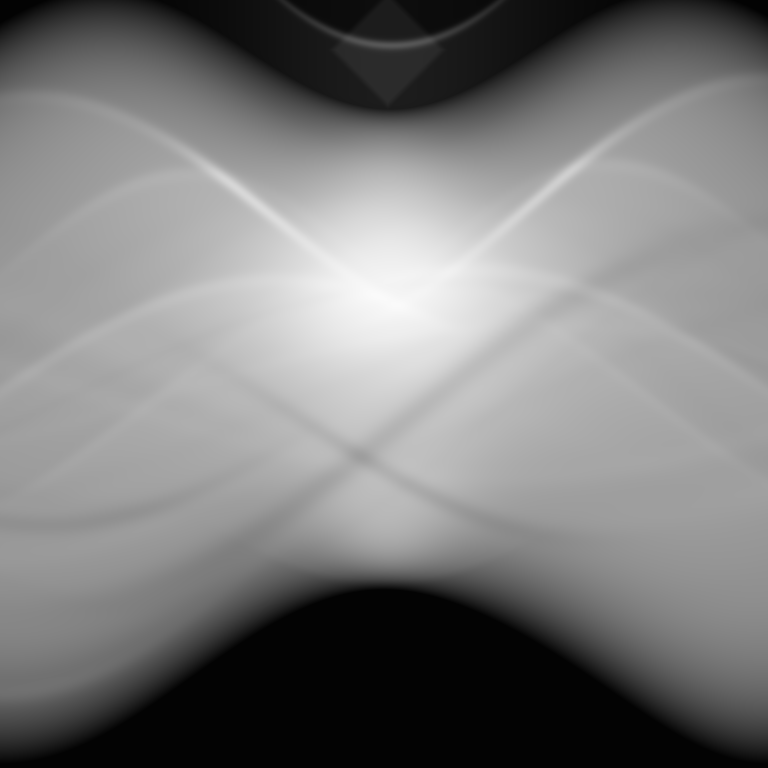
Give the GLSL for this background, as a Shadertoy shader.

```glsl
// Grey sinogram: a luminous waisted band of overlapping sine traces on black.
#define PI 3.14159265
#define WAIST 0.505          // x of the narrowest part
#define BASE_GREY 0.59       // plain brightness of the band
#define WAIST_GAIN 0.15      // extra brightness along the waist
#define CORE_GAIN 0.20       // bright core
#define CORE_POS vec2(0.51, 0.632)
#define CORE_SIZE vec2(0.20, 0.13)
#define FINE_TRACES 20
#define FINE_GAIN 0.012

float gauss(float d, float width) {
    d /= width;
    return exp(-d * d);
}

float hash(float n) {
    return fract(sin(n * 12.9898) * 43758.5453);
}

// Wave packed as (middle height, amplitude, frequency, centre)
float wave(vec4 w, float x) {
    return w.x + w.y * cos(w.z * (x - w.w));
}

// Sharp upper edge with a long tail below; depth grows downwards
float crest(float depth) {
    float tail = smoothstep(-0.012, 0.012, depth) * exp(-max(depth, 0.0) / 0.09);
    return 0.65 * tail + 0.5 * gauss(depth, 0.011);
}

float lowerEdge(float x) {
    float c = cos(PI * x), s = sin(PI * x), s2 = sin(2.0 * PI * x);
    float halfHeight = sqrt(0.245 * c * c + 0.0718 * s * s);
    return 0.5 - halfHeight + mix(0.010, 0.035, x) * s2 * s2;
}

float upperEdge(float x) {
    return 0.936 - 0.078 * cos(8.38 * (x - 0.508));
}

// Main bright folds, each fading away from its own stretch of x
float brightFolds(vec2 p) {
    vec4 folds[8] = vec4[8](
        vec4(0.720, 0.157, 5.0, 0.04), vec4(0.730, 0.170, 5.0, 1.00),
        vec4(0.632, 0.144, 6.0, 0.25), vec4(0.638, 0.150, 6.0, 0.79),
        vec4(0.470, 0.168, 4.0, 0.36), vec4(0.484, 0.168, 4.0, 0.62),
        vec4(0.480, 0.190, 4.0, 0.593), vec4(0.480, 0.190, 4.0, 0.457));
    // gain, middle of stretch, width of stretch
    vec3 reach[8] = vec3[8](
        vec3(0.09, 0.12, 0.30), vec3(0.11, 0.92, 0.28),
        vec3(0.06, 0.20, 0.17), vec3(0.06, 0.81, 0.15),
        vec3(0.07, 0.16, 0.26), vec3(0.06, 0.85, 0.26),
        vec3(0.03, 0.12, 0.18), vec3(0.03, 0.87, 0.18));
    float sum = 0.0;
    for (int i = 0; i < 8; i++) {
        float depth = wave(folds[i], p.x) - p.y;
        sum += reach[i].x * gauss(p.x - reach[i].y, reach[i].z) * crest(depth);
    }
    // Highlights where the two upper folds descend to the core
    sum += 0.14 * gauss(p.x - 0.31, 0.075) * gauss(p.y - wave(folds[0], p.x), 0.011);
    sum += 0.12 * gauss(p.x - 0.73, 0.080) * gauss(p.y - wave(folds[1], p.x), 0.011);
    return sum;
}

// Dark valleys that cross below the core
float darkValleys(vec2 p) {
    float rising = p.y - wave(vec4(0.455, -0.25, 3.2, 0.04), p.x);
    float falling = p.y - wave(vec4(0.457, -0.16, 4.0, 0.78), p.x);
    float side = p.y - wave(vec4(0.466, -0.15, 4.0, 0.06), p.x);
    return 0.075 * gauss(rising, 0.023) * gauss(p.x - 0.53, 0.42)
         + 0.075 * gauss(falling, 0.014) * gauss(p.x - 0.53, 0.19)
         + 0.050 * gauss(side, 0.014) * gauss(p.x - 0.10, 0.25);
}

// Faint traces scattered over the band
float fineTraces(vec2 p) {
    float sum = 0.0;
    for (int i = 0; i < FINE_TRACES; i++) {
        float n = float(i) + 1.0;
        float y = 0.48 + mix(0.08, 0.32, hash(n)) * cos(PI * p.x + 2.0 * PI * hash(n + 31.0));
        float tone = 2.0 * hash(n + 67.0) - 1.0;
        sum += tone * gauss(p.y - y, mix(0.008, 0.030, hash(n + 93.0)));
    }
    return FINE_GAIN * sum;
}

// Dim hollow over the waist: haze, diamond and a thin bright arc
float upperHollow(vec2 p) {
    float dx = p.x - 0.51;
    float arcHeight = p.y - (0.941 + 2.9 * dx * dx);
    float haze = 0.10 * gauss(dx, 0.22) * (1.0 - 0.6 * smoothstep(-0.01, 0.01, arcHeight));
    float diamond = abs(p.x - WAIST) + abs(p.y - 0.935);
    haze += 0.06 * (1.0 - smoothstep(0.065, 0.080, diamond));
    haze += 0.20 * gauss(arcHeight, 0.006) * gauss(dx, 0.16);
    return haze * smoothstep(-0.06, 0.01, p.y - upperEdge(p.x));
}

void mainImage(out vec4 fragColor, in vec2 fragCoord) {
    vec2 p = fragCoord / iResolution.xy;

    // Soft edges, steeper at the waist
    float waist = gauss(p.x - WAIST, 0.125);
    float above = max(p.y - lowerEdge(p.x), 0.0);
    float below = max(upperEdge(p.x) - p.y, 0.0);
    float envelope = (1.0 - exp(-above / mix(0.09, 0.03, waist)))
                   * (1.0 - exp(-below / mix(0.09, 0.04, waist)));

    // Light inside the band
    vec2 q = (p - CORE_POS) / CORE_SIZE;
    float light = BASE_GREY + WAIST_GAIN * gauss(p.x - 0.5, 0.30) + CORE_GAIN * exp(-dot(q, q));
    light += brightFolds(p) + fineTraces(p) - darkValleys(p);

    // Lower rims: a shallow arc at the waist and a sweep on the left
    float rim = p.y - wave(vec4(0.338, -0.10, 6.0, 0.5), p.x);
    light -= 0.12 * (1.0 - smoothstep(-0.008, 0.008, rim)) * gauss(p.x - 0.5, 0.12);
    float sweep = p.y - wave(vec4(0.315, -0.22, 4.0, 0.0), p.x);
    light += 0.07 * gauss(sweep, 0.014) * gauss(p.x - 0.05, 0.20);

    float grey = 0.01 + envelope * light + upperHollow(p);
    fragColor = vec4(vec3(clamp(grey, 0.0, 1.0)), 1.0);
}
```
